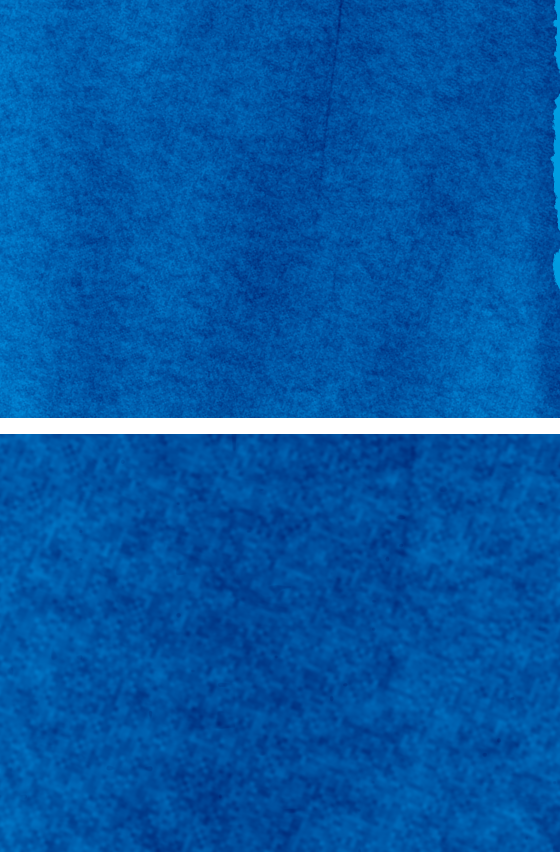
Top: the whole. Bottom: its middle third, enlarged.
Give the GLSL for this texture, as a WebGL 1 fragment shader.

```glsl
precision highp float;
// Blue watercolour wash on cold-pressed paper: slanted soft bands of pigment,
// a mottled paper tooth, fine grain, hairline creases and a ragged bare strip
// at the right. Tone is one scalar (the green level) sent through a ramp.

uniform vec2 u_resolution;

const vec3 DEEP_BLUE = vec3(0.0, 0.25, 0.56);
const vec3 PALE_BLUE = vec3(0.0, 0.45, 0.76);
const vec3 BARE_CYAN = vec3(0.0, 0.61, 0.88);
const float DEEP_TONE = 0.25;
const float PALE_TONE = 0.45;
const float BASE_TONE = 0.357;
const float WASH_DEPTH = 0.92;
const float TOOTH_ANGLE = -0.38;
const vec2 TOOTH_SCALE = vec2(36.0, 56.0);
const float TOOTH_DEPTH = 0.135;
const float FLECK_SCALE = 120.0;
const float FLECK_DEPTH = 0.05;
const float GRAIN_SCALE = 260.0;
const float GRAIN_DEPTH = 0.125;
const float STREAK_DEPTH = 0.03;
const float BARE_REACH = 0.012;

float hash(vec2 p) {
  return fract(sin(dot(p, vec2(127.1, 311.7))) * 43758.5453);
}

float noise(vec2 p) {
  vec2 cell = floor(p);
  vec2 f = fract(p);
  f = f * f * (3.0 - 2.0 * f);
  float low = mix(hash(cell), hash(cell + vec2(1.0, 0.0)), f.x);
  float high = mix(hash(cell + vec2(0.0, 1.0)), hash(cell + 1.0), f.x);
  return mix(low, high, f.y);
}

float fbm(vec2 p) {
  float sum = 0.0;
  float weight = 0.47;
  for (int i = 0; i < 4; i++) {
    sum += weight * noise(p);
    p = mat2(0.8, 0.6, -0.6, 0.8) * p * 2.05 + 7.3;
    weight *= 0.58;
  }
  return sum;
}

float bell(float x, float width) {
  return exp(-x * x / (width * width));
}

// Slanted vertical band; fades in as height runs from fade.x to fade.y.
float band(vec2 uv, float foot, float slant, float width, vec2 fade) {
  float f = clamp((uv.y - fade.x) / (fade.y - fade.x), 0.0, 1.0);
  return bell(uv.x - foot - slant * uv.y, width) * f * f * (3.0 - 2.0 * f);
}

// Hairline from a to b, broken by noise and thinning out towards b.
float crease(vec2 p, vec2 a, vec2 b, float width) {
  vec2 ab = b - a;
  float along = clamp(dot(p - a, ab) / dot(ab, ab), 0.0, 1.0);
  float wobble = 0.005 * (noise(vec2(p.y * 16.0, a.x * 9.0)) - 0.5);
  float d = length(p - a - ab * along + vec2(wobble, 0.0));
  float ink = 0.45 + 0.8 * noise(vec2(p.y * 55.0, a.x * 31.0));
  return bell(d, width) * ink * (1.0 - 0.55 * along);
}

// Broad light and dark passages of the wash.
float washTone(vec2 uv) {
  const vec2 ALWAYS = vec2(-2.0, -1.0);
  float t = 0.080 * band(uv, -0.01, 0.02, 0.10, ALWAYS);
  t += 0.060 * band(uv, 0.22, 0.04, 0.07, vec2(0.45, 1.0));
  t -= 0.045 * band(uv, 0.15, 0.06, 0.065, vec2(0.95, 0.45));
  t += 0.028 * band(uv, 0.29, 0.10, 0.08, vec2(0.75, 0.25));
  t -= 0.060 * band(uv, 0.37, 0.27, 0.11, ALWAYS);
  t -= 0.030 * band(uv, 0.10, 0.30, 0.07, vec2(0.7, 1.0));
  t -= 0.045 * band(uv, 0.70, 0.22, 0.08, ALWAYS);
  t += 0.065 * band(uv, 0.85, 0.0, 0.09, vec2(0.55, 0.1));
  t += 0.040 * band(uv, 0.93, 0.0, 0.025, vec2(0.75, 0.25));
  t -= 0.055 * band(uv, 0.985, 0.0, 0.03, ALWAYS);
  t += 0.022 * smoothstep(0.14, 0.0, uv.y);
  return BASE_TONE + WASH_DEPTH * t;
}

void main() {
  vec2 uv = gl_FragCoord.xy / u_resolution;
  vec2 p = gl_FragCoord.xy / u_resolution.y;
  float aspect = u_resolution.x / u_resolution.y;
  float pixel = 1.0 / u_resolution.y;

  // Wash with wavering bands and long soft streaks
  float waver = 0.035 * (fbm(p * vec2(5.0, 3.0)) - 0.5);
  float tone = washTone(uv + vec2(waver, 0.0));
  tone += STREAK_DEPTH * (fbm(p * vec2(8.0, 2.5) + 20.0) - 0.5);

  // Paper tooth: slanted clumps, then flecks and grain on the turned grid
  float c = cos(TOOTH_ANGLE);
  float s = sin(TOOTH_ANGLE);
  vec2 turned = mat2(c, -s, s, c) * p;
  vec2 q = turned + 0.016 * vec2(noise(p * 20.0), noise(p * 20.0 + 40.0));
  float tooth = fbm(q * TOOTH_SCALE);
  tone += TOOTH_DEPTH * (tooth - 0.5);
  tone -= 0.015 * smoothstep(0.45, 0.28, tooth);
  tone += FLECK_DEPTH * (noise(turned * FLECK_SCALE + 3.0) - 0.5);
  tone += GRAIN_DEPTH * (noise(turned * GRAIN_SCALE) - 0.5);
  tone -= 0.05 * smoothstep(0.92, 0.98, noise(p * 90.0 + 11.0));

  // Creases
  vec2 toPlane = vec2(aspect, 1.0);
  tone -= 0.105 * crease(p, vec2(0.611, 1.02) * toPlane, vec2(0.564, 0.46) * toPlane, 0.0030);
  tone -= 0.050 * crease(p, vec2(0.346, 0.87) * toPlane, vec2(0.314, 0.66) * toPlane, 0.0028);
  tone -= 0.045 * crease(p, vec2(0.605, 0.39) * toPlane, vec2(0.567, 0.06) * toPlane, 0.0030);

  // Ragged bare strip with a dark rim of gathered pigment
  float cover = smoothstep(0.29, 0.32, uv.y) - bell(uv.y - 0.425, 0.025) - bell(uv.y - 0.8, 0.03);
  float ragged = 0.022 * (fbm(p * vec2(70.0, 55.0)) - 0.5) + 0.010 * (noise(vec2(p.y * 13.0, 5.0)) - 0.5);
  float inside = p.x - aspect + BARE_REACH * (1.9 * cover - 0.9) + ragged;
  float bare = smoothstep(-pixel, pixel, inside);
  tone -= 0.05 * exp(-abs(inside) / 0.006);

  float ramp = clamp((tone - DEEP_TONE) / (PALE_TONE - DEEP_TONE), -0.6, 1.5);
  vec3 colour = mix(DEEP_BLUE, PALE_BLUE, ramp);
  vec3 paper = BARE_CYAN + vec3(0.0, 0.03, 0.02) * (tooth - 0.5);
  gl_FragColor = vec4(mix(colour, paper, bare), 1.0);
}
```
